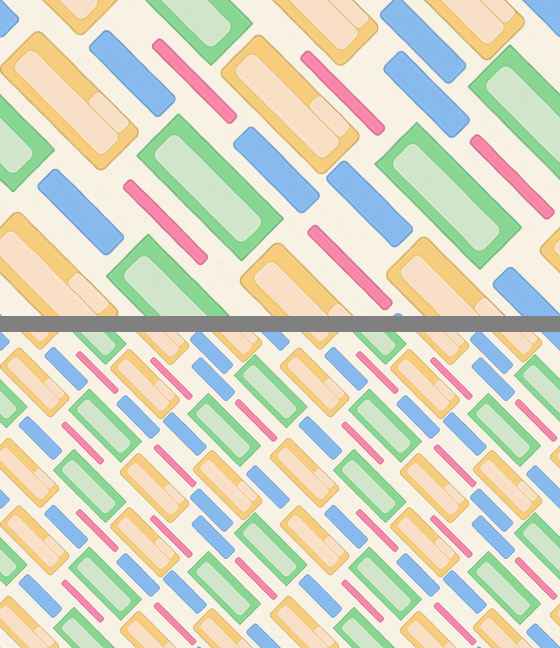
Top, the tile; bottom, the same tile 2 across and 2 down.
Give the GLSL for this pattern, as a Shadertoy shader.

```glsl
const vec2 TILE = vec2(16.0, 9.0);   // canvas size in layout units

const vec3 CREAM  = vec3(0.972, 0.948, 0.898);
const vec3 PEACH  = vec3(0.978, 0.872, 0.780);
const vec3 YELLOW = vec3(0.965, 0.800, 0.490);
const vec3 GREEN  = vec3(0.535, 0.840, 0.575);
const vec3 SAGE   = vec3(0.820, 0.898, 0.790);
const vec3 BLUE   = vec3(0.530, 0.728, 0.932);
const vec3 PINK   = vec3(0.972, 0.525, 0.665);

// Card centres, grouped: 5 yellow, 4 green, 7 blue, 5 pink
const vec2 CENTERS[21] = vec2[21](
    vec2(1.98, 6.13), vec2(8.29, 6.02), vec2(8.83, 0.11), vec2(13.01, 0.27), vec2(1.40, 0.98),
    vec2(6.00, 3.67), vec2(12.81, 3.42), vec2(15.47, 5.63), vec2(5.13, 0.23),
    vec2(3.78, 6.91), vec2(7.90, 4.16), vec2(2.31, 2.96), vec2(10.56, 3.19),
    vec2(12.19, 6.31), vec2(12.09, 7.85), vec2(15.31, 0.17),
    vec2(5.56, 6.69), vec2(9.79, 6.35), vec2(14.63, 3.96), vec2(4.73, 2.67), vec2(10.00, 1.38));

float hash(vec2 cell) {
    vec3 q = fract(vec3(cell.xyx) * 0.1031);
    q += dot(q, q.yzx + 33.33);
    return fract((q.x + q.y) * q.z);
}

// Value noise that wraps over the tile; cellsPerUnit must be whole
float wrapNoise(vec2 p, float cellsPerUnit) {
    vec2 period = TILE * cellsPerUnit;
    vec2 cell = floor(p * cellsPerUnit);
    vec2 f = fract(p * cellsPerUnit);
    f = f * f * (3.0 - 2.0 * f);
    vec2 lo = mod(cell, period);
    vec2 hi = mod(cell + 1.0, period);
    return mix(mix(hash(lo), hash(vec2(hi.x, lo.y)), f.x),
               mix(hash(vec2(lo.x, hi.y)), hash(hi), f.x), f.y);
}

float roundBox(vec2 p, vec2 halfSize, float radius) {
    vec2 q = abs(p) - halfSize + radius;
    return length(max(q, 0.0)) + min(max(q.x, q.y), 0.0) - radius;
}

// Offset from a centre on the torus, turned so x runs down the long side
vec2 cardSpace(vec2 p, vec2 center) {
    vec2 d = p - center;
    d -= TILE * round(d / TILE);
    return vec2(d.x - d.y, d.x + d.y) * 0.70711;
}

// Local position in the closest card of one group
vec2 nearestCard(vec2 p, int first, int count, vec2 halfSize) {
    vec2 best = TILE;
    float bestDist = 1e3;
    for (int i = first; i < first + count; i++) {
        vec2 q = cardSpace(p, CENTERS[i]);
        float d = roundBox(q, halfSize, 0.0);
        if (d < bestDist) { bestDist = d; best = q; }
    }
    return best;
}

float fillMask(float d, float aa) {
    return 1.0 - smoothstep(-aa, aa, d);
}

float lineMask(float d, float halfWidth, float aa) {
    return fillMask(abs(d) - halfWidth, aa);
}

// Filled card with a dark rim and a faint pale line inside it
vec3 paintCard(vec3 col, float d, vec3 fill, float rimStrength, float aa) {
    vec3 rim = fill * vec3(0.80, 0.82, 0.82);
    col = mix(col, fill, fillMask(d, aa));
    col = mix(col, rim, rimStrength * lineMask(d + 0.025, 0.020, aa));
    return mix(col, mix(fill, CREAM, 0.5), 0.25 * lineMask(d + 0.085, 0.010, aa));
}

// Inset panel with a pale outline and a thin groove around it
vec3 paintPanel(vec3 col, float d, vec3 fill, float aa) {
    col = mix(col, col * 0.86, 0.45 * lineMask(d - 0.045, 0.010, aa));
    col = mix(col, fill, fillMask(d, aa));
    return mix(col, mix(fill, CREAM, 0.65), 0.8 * lineMask(d, 0.018, aa));
}

void mainImage(out vec4 fragColor, in vec2 fragCoord) {
    vec2 p = fragCoord / iResolution.xy * TILE;
    float aa = 0.7 * TILE.y / iResolution.y;

    // Slight hand-cut wobble and uneven rims
    vec2 wobble = vec2(wrapNoise(p, 3.0), wrapNoise(p + 5.0, 3.0)) - 0.5;
    vec2 s = p + 0.018 * wobble;
    float rim = mix(0.55, 1.0, wrapNoise(p, 6.0));
    vec3 col = CREAM;

    // Yellow cards with two panels
    vec2 q = nearestCard(s, 0, 5, vec2(2.10, 0.83));
    col = paintCard(col, roundBox(q, vec2(2.10, 0.83), 0.21), YELLOW, rim, aa);
    col = paintPanel(col, roundBox(q - vec2(-0.03, -0.09), vec2(1.78, 0.365), 0.17), PEACH, aa);
    col = paintPanel(col, roundBox(q - vec2(1.03, 0.56), vec2(0.625, 0.21), 0.10), PEACH, aa);

    // Green cards with one panel
    q = nearestCard(s, 5, 4, vec2(2.135, 0.865));
    col = paintCard(col, roundBox(q, vec2(2.135, 0.865), 0.04), GREEN, rim, aa);
    col = paintPanel(col, roundBox(q - vec2(-0.015, -0.07), vec2(1.79, 0.44), 0.20), SAGE, aa);

    // Plain blue bars and slim pink bars
    q = nearestCard(s, 9, 7, vec2(1.43, 0.405));
    col = paintCard(col, roundBox(q, vec2(1.43, 0.405), 0.15), BLUE, rim, aa);
    q = nearestCard(s, 16, 5, vec2(1.60, 0.19));
    col = paintCard(col, roundBox(q, vec2(1.60, 0.19), 0.12), PINK, rim, aa);

    // Paper grain
    float grain = 0.6 * wrapNoise(p, 16.0) + 0.4 * wrapNoise(p, 4.0) - 0.5;
    col *= 1.0 + 0.018 * grain;
    fragColor = vec4(col, 1.0);
}
```
